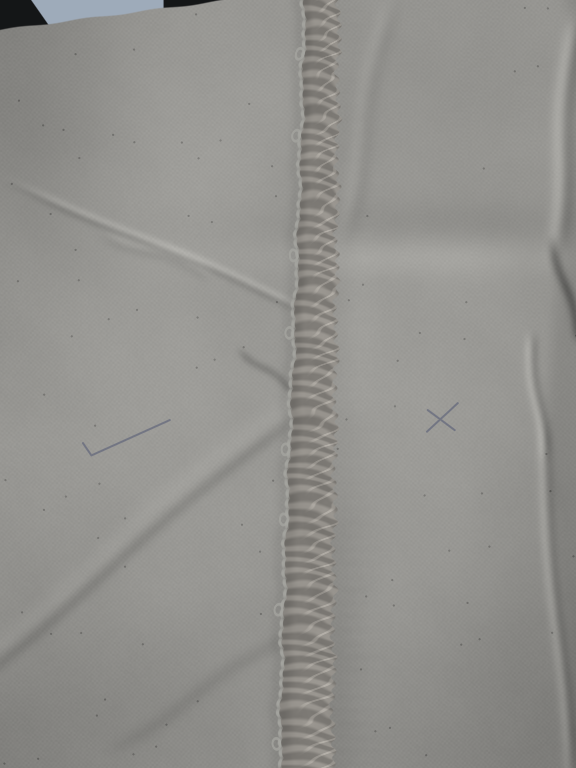
Write a WebGL 1 fragment shader that draws this texture.

```glsl
precision highp float;
// Creased unbleached cotton with an overlocked vertical seam and pen strokes.
// Soft light pools and signed crease profiles shade the cloth; repeated slanted
// bands make the stitches; sines and cellular noise give weave and flecks.
uniform vec2 u_resolution;

const float ASPECT = 0.75;
const float CLOTH_LIGHT = 0.578;
const float STITCH_PITCH = 0.0175;
const float CHAIN_PITCH = 0.013;
const float WEAVE_FREQ = 1050.0;
const float WEAVE_DEPTH = 0.009;
const float FLECK_SCALE = 26.0;
const vec3 CLOTH_TINT = vec3(1.005, 1.0, 0.975);
const vec3 SEAM_TINT = vec3(1.02, 0.995, 0.955);
const vec3 INK = vec3(0.36, 0.38, 0.47);
const vec3 PAPER = vec3(0.62, 0.67, 0.73);
const vec3 DARK_TABLE = vec3(0.08, 0.085, 0.09);

vec2 hash2(vec2 c) {
  return fract(sin(vec2(dot(c, vec2(127.1, 311.7)), dot(c, vec2(269.5, 183.3)))) * 43758.5);
}

float mottle(vec2 p) {
  float sum = 0.0, gain = 0.5;
  for (int i = 0; i < 5; i++) {
    sum += gain * sin(p.x + 1.7 * sin(p.y * 0.8)) * sin(p.y + 1.3 * sin(p.x * 0.7));
    p = mat2(1.5, 1.1, -1.1, 1.5) * p + 2.3;
    gain *= 0.6;
  }
  return sum;
}

float pool(vec2 p, vec2 centre, vec2 radius) {
  vec2 q = (p - centre) / radius;
  return exp(-dot(q, q));
}

float segment(vec2 p, vec2 a, vec2 b) {
  vec2 d = b - a;
  return length(p - a - d * clamp(dot(p - a, d) / dot(d, d), 0.0, 1.0));
}

// x: lit on the left of a->b and dark on the right; y: plain ridge
vec2 crease(vec2 p, vec2 a, vec2 b, float width) {
  vec2 d = b - a;
  float along = dot(p - a, d) / dot(d, d);
  float side = dot(p - a, vec2(-d.y, d.x)) / (length(d) * width);
  side += 0.4 * sin(along * 7.0);
  float fade = smoothstep(-0.08, 0.2, along) * smoothstep(1.1, 0.9, along);
  float bell = exp(-side * side) * fade;
  return vec2(side * bell * 2.3, bell);
}

float clothLight(vec2 p, float seamLeft, float seamRight) {
  float v = CLOTH_LIGHT + 0.014 * mottle(p * 13.0);
  // broad light
  v -= 0.07 * pool(p, vec2(0.0, 0.93), vec2(0.17, 0.28));
  v -= 0.08 * pool(p, vec2(0.0, 0.0), vec2(0.26, 0.2));
  v -= 0.09 * pool(p, vec2(0.75, 0.0), vec2(0.22, 0.3));
  v += 0.035 * pool(p, vec2(0.2, 0.5), vec2(0.2, 0.28));
  v += 0.03 * pool(p, vec2(0.25, 0.85), vec2(0.16, 0.15));
  v += 0.035 * pool(p, vec2(0.57, 0.42), vec2(0.13, 0.3));
  v += 0.045 * pool(p, vec2(0.55, 0.665), vec2(0.22, 0.025));
  v -= 0.035 * pool(p, vec2(0.58, 0.71), vec2(0.2, 0.03));
  // left creases
  v += 0.055 * crease(p, vec2(0.02, 0.76), vec2(0.385, 0.602), 0.006).x;
  v += 0.03 * crease(p, vec2(0.13, 0.698), vec2(0.27, 0.645), 0.008).x;
  v -= 0.09 * crease(p, vec2(0.31, 0.545), vec2(0.38, 0.493), 0.006).y;
  v -= 0.065 * crease(p, vec2(-0.06, 0.09), vec2(0.38, 0.455), 0.009).y;
  v += 0.025 * crease(p, vec2(-0.06, 0.115), vec2(0.38, 0.48), 0.015).y;
  v -= 0.04 * crease(p, vec2(0.14, 0.02), vec2(0.38, 0.175), 0.011).y;
  // right folds
  v += 0.025 * crease(p, vec2(0.445, 0.68), vec2(0.505, 0.99), 0.012).x;
  v += 0.07 * crease(p, vec2(0.722, 0.66), vec2(0.748, 0.97), 0.011).x;
  v -= 0.16 * crease(p, vec2(0.718, 0.69), vec2(0.755, 0.56), 0.007).y;
  v += 0.065 * crease(p, vec2(0.71, 0.4), vec2(0.69, 0.56), 0.007).x;
  v += 0.06 * crease(p, vec2(0.745, -0.04), vec2(0.707, 0.43), 0.008).x;
  float foldX = 0.715 + 0.018 * sin((p.y - 0.65) * 7.5);
  v -= 0.05 * smoothstep(0.0, 0.03, p.x - foldX);
  // shade and lift beside the seam
  float gap = p.x - seamRight;
  v -= 0.05 * exp(-pow(gap / 0.035, 2.0)) * (0.35 + 0.65 * smoothstep(0.5, 0.1, p.y));
  v -= 0.035 * exp(-pow((p.x - seamLeft + 0.006) / 0.009, 2.0));
  v += 0.03 * pool(p, vec2(0.465, 0.58), vec2(0.03, 0.11));
  return v;
}

void main() {
  vec2 p = gl_FragCoord.xy / u_resolution * vec2(ASPECT, 1.0);
  float px = 1.0 / u_resolution.y;
  float wobble = 0.0018 * sin(p.y * 61.0) + 0.001 * sin(p.y * 143.0);
  float seamLeft = mix(0.364, 0.397, smoothstep(-0.1, 1.1, p.y)) + wobble;
  float seamRight = mix(0.433, 0.441, p.y) + 0.003 * sin(p.y * 6.2832 / STITCH_PITCH) + wobble;

  // cloth, weave and flecks
  float v = clothLight(p, seamLeft, seamRight);
  v += WEAVE_DEPTH * sin(p.x * WEAVE_FREQ + p.y * 90.0) * sin(p.y * WEAVE_FREQ - p.x * 60.0);
  v += 0.01 * (hash2(floor(p * 384.0)).x - 0.5);
  vec2 cell = floor(p * FLECK_SCALE);
  vec2 spot = hash2(cell);
  float fleckDist = length(fract(p * FLECK_SCALE) - 0.15 - 0.7 * spot) / FLECK_SCALE;
  v -= 0.13 * step(0.8, hash2(cell + 7.0).x) * smoothstep(0.0022, 0.0006, fleckDist);
  vec3 color = v * CLOTH_TINT;

  // overlock threads: bowed rungs plus steep crossings near the right edge
  float s = (p.x - seamLeft) / (seamRight - seamLeft);
  float uneven = 0.003 * sin(p.y * 47.0) + 0.002 * sin(p.y * 113.0 + s * 3.0);
  float rung = abs(fract((p.y + 0.012 * s - 0.006 * sin(3.14 * s) + uneven) / STITCH_PITCH) - 0.5);
  float cross1 = abs(fract((p.y - 0.034 * s + uneven) / STITCH_PITCH) - 0.5);
  float seam = 0.475 + 0.025 * mottle(p * 45.0) + 0.11 * smoothstep(0.36, 0.08, rung);
  seam += 0.1 * smoothstep(0.16, 0.04, cross1) * smoothstep(0.3, 0.65, s);
  seam -= 0.05 * smoothstep(0.3, 0.05, s);
  float inSeam = smoothstep(-px, px, p.x - seamLeft) * smoothstep(-px, px, seamRight - p.x);
  color = mix(color, seam * SEAM_TINT, inSeam);

  // chained left edge with stray loops
  float bead = abs(sin(p.y * 3.1416 / CHAIN_PITCH));
  float chain = abs(p.x - seamLeft + 0.002 * bead);
  color = mix(color, vec3(0.64, 0.64, 0.62), smoothstep(0.0032, 0.001, chain) * (0.4 + 0.6 * bead));
  float loopRow = floor(p.y / 0.125);
  vec2 loopPos = vec2(seamLeft - 0.006, (loopRow + 0.2 + 0.6 * hash2(vec2(loopRow, 3.0)).x) * 0.125);
  float loopRing = abs(length((p - loopPos) * vec2(1.0, 0.7)) - 0.005);
  color = mix(color, vec3(0.65, 0.65, 0.63), 0.75 * smoothstep(0.002, 0.0006, loopRing));

  // pen strokes
  float ink = min(segment(p, vec2(0.108, 0.423), vec2(0.119, 0.407)),
                  segment(p, vec2(0.119, 0.407), vec2(0.221, 0.453)));
  ink = min(ink, segment(p, vec2(0.596, 0.475), vec2(0.556, 0.438)));
  ink = min(ink, segment(p, vec2(0.557, 0.466), vec2(0.592, 0.44)));
  color = mix(color, INK, 0.65 * smoothstep(0.0009 + px, 0.0004, ink));

  // table and paper showing past the top edge
  float hem = 0.961 + 0.132 * p.x + 0.001 * sin(p.x * 70.0);
  vec3 behind = mix(DARK_TABLE, PAPER, smoothstep(-px, px, p.x - 0.065 + 0.7 * (p.y - 0.965))
                    * smoothstep(px, -px, p.x - 0.213));
  color = mix(color, behind, smoothstep(-px, px, p.y - hem));
  gl_FragColor = vec4(color, 1.0);
}
```
